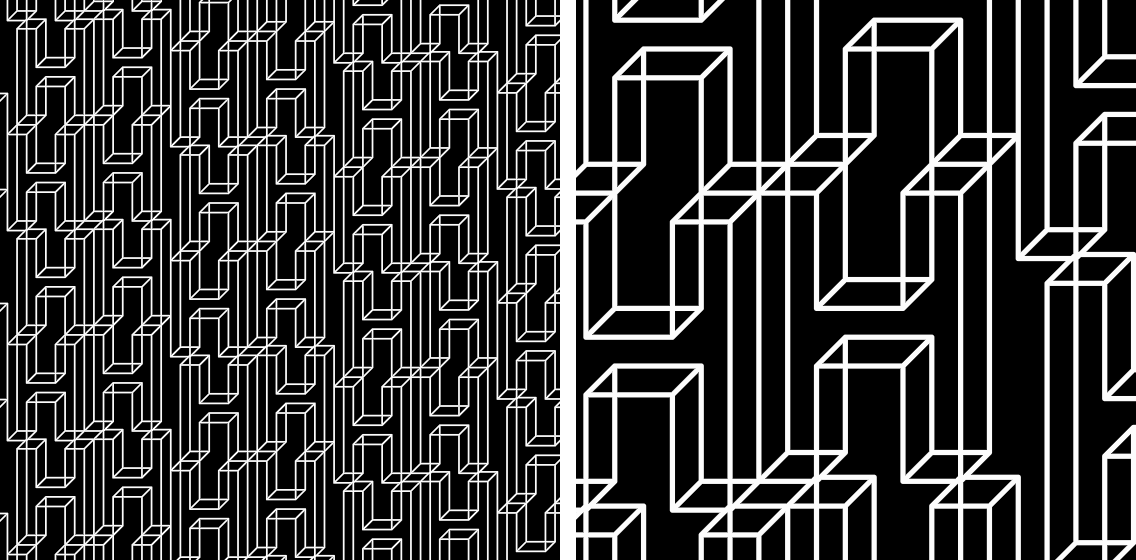
Left, the full canvas; right, a detail of the centre.
Write a WebGL 2 fragment shader that draws this pattern.

```glsl
#version 300 es
precision highp float;
// White wireframe H-shaped prisms interlocking in stepped columns on black.

uniform vec2 u_resolution;
out vec4 fragColor;

float segmentDistance(vec2 p, vec2 a, vec2 b) {
    vec2 ap = p - a, ab = b - a;
    return length(ap - ab * clamp(dot(ap, ab) / dot(ab, ab), 0.0, 1.0));
}

// Outline of an H, 7 wide and 10 tall, folded into one quadrant
float outlineH(vec2 p) {
    p = abs(p);
    float d = segmentDistance(p, vec2(3.5, 0.0), vec2(3.5, 5.0));
    d = min(d, segmentDistance(p, vec2(3.5, 5.0), vec2(1.5, 5.0)));
    d = min(d, segmentDistance(p, vec2(1.5, 5.0), vec2(1.5, 1.0)));
    return min(d, segmentDistance(p, vec2(1.5, 1.0), vec2(0.0, 1.0)));
}

// Front and back outlines joined by a slanted edge at every corner
float prismH(vec2 p) {
    vec2 halfDepth = vec2(0.5, -0.5);
    float d = min(outlineH(p + halfDepth), outlineH(p - halfDepth));
    for (int i = 0; i < 4; i++) {
        vec2 side = vec2(i % 2, i / 2) * 2.0 - 1.0;
        vec2 q = p - side * vec2(3.5, 5.0);
        d = min(d, segmentDistance(q, -halfDepth, halfDepth));
        q = p - side * vec2(1.5, 5.0);
        d = min(d, segmentDistance(q, -halfDepth, halfDepth));
        q = p - side * vec2(1.5, 1.0);
        d = min(d, segmentDistance(q, -halfDepth, halfDepth));
    }
    return d;
}

void main() {
    // Grid steps, with y running down from the top edge
    float stepsAcross = 58.29;
    vec2 p = gl_FragCoord.xy / u_resolution.y;
    p = vec2(p.x, 1.0 - p.y) * stepsAcross - vec2(0.775, 8.0);

    // Four prisms per cell; each column of cells is raised above the last
    float d = 1e3;
    for (int i = 0; i < 4; i++) {
        vec2 center = vec2(4.0, 10.5)
                    + float(i % 2) * vec2(8.0, -1.0)
                    + float(i / 2) * vec2(1.0, -11.0);
        vec2 q = p - center;
        q -= floor(q.x / 17.0 + 0.5) * vec2(17.0, -8.73);
        q.y -= floor(q.y / 21.86 + 0.5) * 21.86;
        d = min(d, prismH(q));
    }

    // Smooth white lines over black
    float pixel = stepsAcross / u_resolution.y;
    float line = clamp(0.5 + (0.091 - d) / pixel, 0.0, 1.0);
    fragColor = vec4(vec3(0.99) * line, 1.0);
}
```
